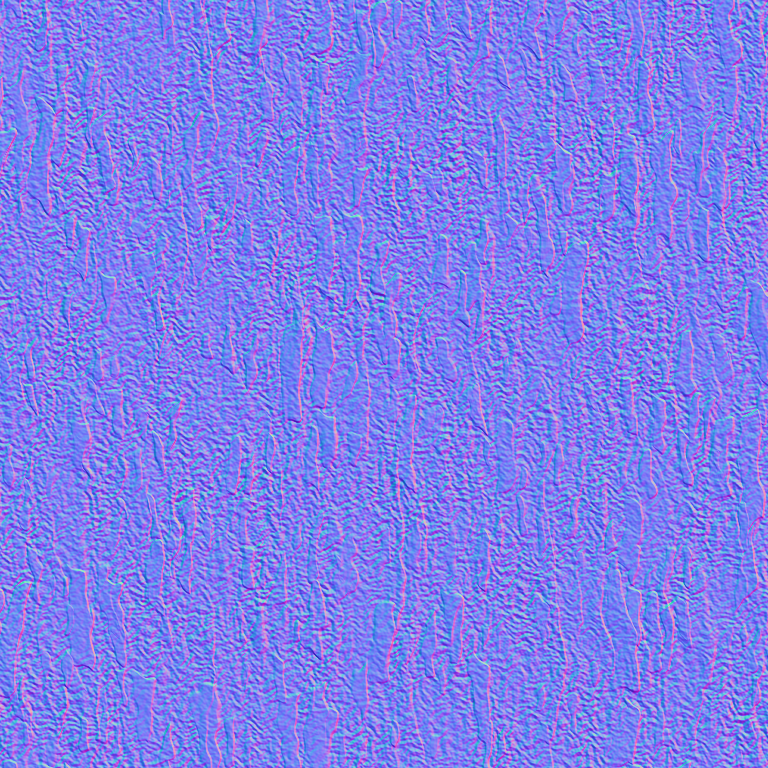
A Shadertoy shader for this texture map:

```glsl
// Lengths and heights are fractions of the canvas height
const float SAMPLE_STEP   = 0.001;
const float BLUE_SCALE    = 0.93;
const vec2  GRAIN_FREQ    = vec2(132.0, 160.0);
const float GRAIN_HEIGHT  = 0.0029;
const float FINE_HEIGHT   = 0.0012;
const vec2  FIBRE_FREQ    = vec2(105.0, 20.0);
const float FIBRE_HEIGHT  = 0.0018;
const float FLAKE_GRAIN   = 0.42;    // grain left on smooth flakes
const float FLAKE_HEIGHT  = 0.0021;
const float FLAKE_EDGE    = 0.0030;
const float FLAKE_LEAN    = 0.08;    // rise towards the right edge
const vec2  WIDE_CELLS    = vec2(25.0, 8.5);
const vec2  NARROW_CELLS  = vec2(42.0, 14.0);
const float RIDGE_FREQ    = 25.0;
const float RIDGE_HEIGHT  = 0.0030;
const float RIDGE_DROP    = 0.09;    // share of a ridge that falls off

// Integer hash giving two values in 0..1
vec2 hash2(vec2 cell, uint seed) {
    uvec2 v = uvec2(ivec2(cell)) * uvec2(1597u, 3571u) + seed * 7919u;
    v = v * 1664525u + 1013904223u;
    v.x += v.y * 1664525u;
    v.y += v.x * 1664525u;
    v ^= v >> 16u;
    v.x += v.y * 1664525u;
    v.y += v.x * 1664525u;
    v ^= v >> 16u;
    return vec2(v & 65535u) / 65535.0;
}

float cornerSlope(vec2 cell, vec2 offset, uint seed) {
    float angle = 6.28319 * hash2(cell, seed).x;
    return dot(vec2(cos(angle), sin(angle)), offset);
}

float gradientNoise(vec2 p, uint seed) {
    vec2 i = floor(p), f = p - i;
    vec2 u = f * f * f * (f * (f * 6.0 - 15.0) + 10.0);
    vec2 e = vec2(1.0, 0.0);
    float low  = mix(cornerSlope(i, f, seed), cornerSlope(i + e, f - e, seed), u.x);
    float high = mix(cornerSlope(i + e.yx, f - e.yx, seed),
                     cornerSlope(i + 1.0, f - 1.0, seed), u.x);
    return mix(low, high, u.y);
}

float roundedBox(vec2 p, vec2 halfSize, float radius) {
    vec2 q = abs(p) - halfSize + radius;
    return length(max(q, 0.0)) + min(max(q.x, q.y), 0.0) - radius;
}

// Scattered upright flakes: x = height, y = cover
vec2 flakes(vec2 p, vec2 cells, float density, float ragged, uint seed) {
    vec2 result = vec2(0.0);
    vec2 home = floor(p * cells);
    for (int j = -1; j <= 1; j++)
    for (int i = -1; i <= 1; i++) {
        vec2 cell = home + vec2(i, j);
        vec2 place = hash2(cell, seed);
        vec2 size = hash2(cell, seed + 1u);
        vec2 kind = hash2(cell, seed + 2u);
        if (kind.x > density) continue;

        vec2 q = p - (cell + 0.5 + 0.6 * (place - 0.5)) / cells;
        vec2 halfSize = mix(vec2(0.17, 0.18), vec2(0.42, 0.70), size * size.yx) / cells;
        q.x += (kind.y - 0.5) * 0.24 * q.y;
        q.y += (place.y - 0.5) * 2.0 * q.x;
        halfSize.x *= 1.0 + 0.9 * (place.x - 0.5) * q.y / halfSize.y;

        float d = roundedBox(q, halfSize, 0.004) + ragged;
        float mask = smoothstep(0.0, FLAKE_EDGE, -d);
        float top = FLAKE_HEIGHT * mix(0.4, 1.2, size.y) + FLAKE_LEAN * q.x;
        result = max(result, mask * vec2(top, mix(0.6, 1.0, place.x)));
    }
    return result;
}

// Long wavy ridges: slow rise, sharp fall to the right
float ridges(vec2 p) {
    float bend = 0.9 * gradientNoise(p * vec2(8.0, 5.0), 31u)
               + 0.35 * gradientNoise(p * vec2(24.0, 17.0), 32u);
    float s = fract(p.x * RIDGE_FREQ + bend);
    float profile = s * (1.0 - smoothstep(1.0 - RIDGE_DROP, 1.0, s));
    float strength = smoothstep(-0.15, 0.4, gradientNoise(p * vec2(20.0, 8.0), 33u));
    return RIDGE_HEIGHT * profile * strength;
}

float barkHeight(vec2 p) {
    // Ragged outlines
    vec2 w = p;
    w.x += 0.014 * gradientNoise(p * vec2(13.0, 11.0), 11u)
         + 0.006 * gradientNoise(p * vec2(50.0, 38.0), 12u);
    w.y += 0.014 * gradientNoise(p * vec2(45.0, 22.0), 13u);
    float ragged = 0.006 * gradientNoise(p * vec2(70.0, 36.0), 14u);

    vec2 plates = max(flakes(w, WIDE_CELLS, 0.62, ragged, 41u),
                      flakes(w, NARROW_CELLS, 0.45, ragged, 51u));

    // Crumbly grain and upright fibres, calmer on the flakes
    float grain = GRAIN_HEIGHT * gradientNoise(w * GRAIN_FREQ, 21u)
                + FINE_HEIGHT * gradientNoise(p * GRAIN_FREQ * 1.87, 22u)
                + FIBRE_HEIGHT * gradientNoise(w * FIBRE_FREQ, 23u);
    grain *= 1.0 + 0.7 * gradientNoise(p * vec2(16.0, 7.0), 24u);
    return plates.x + ridges(w) + grain * mix(1.0, FLAKE_GRAIN, plates.y);
}

void mainImage(out vec4 fragColor, in vec2 fragCoord) {
    vec2 p = fragCoord / iResolution.y;
    vec2 e = vec2(SAMPLE_STEP, 0.0);

    // Surface normal from central differences
    vec2 slope = vec2(barkHeight(p + e) - barkHeight(p - e),
                      barkHeight(p + e.yx) - barkHeight(p - e.yx)) / (2.0 * SAMPLE_STEP);
    vec3 normal = normalize(vec3(-slope, 1.0));
    normal.z *= BLUE_SCALE;
    fragColor = vec4(0.5 + 0.5 * normal, 1.0);
}
```
